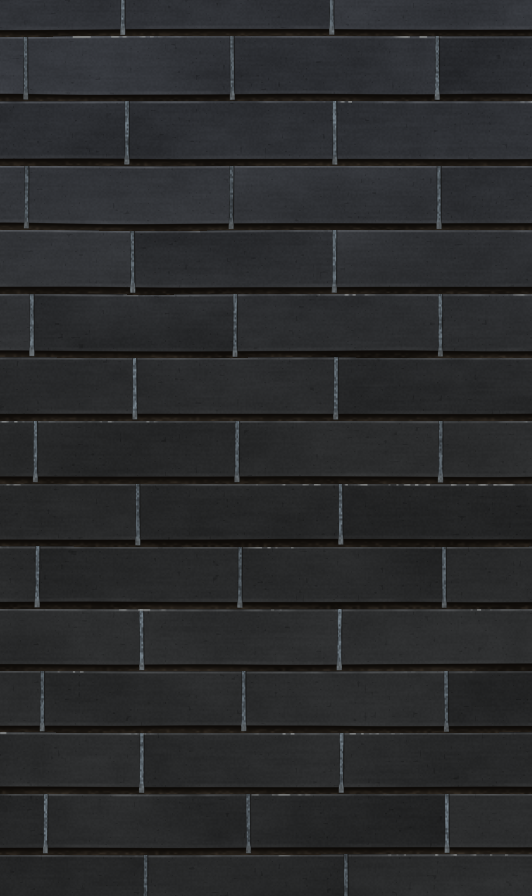
Write a Shadertoy shader that draws this texture.

```glsl
// Dark brick wall in running bond: brown shadowed bed joints, pale blue head joints.
// Courses shrink slightly towards the bottom; hashes and value noise add
// tone changes, fine grain, worn mortar and white flecks.

#define FIRST_TOP 0.0404       // depth of the first full course
#define COURSE 0.0728          // course height there, in canvas heights
#define COURSE_SHRINK 0.000195 // half the height lost per course
#define BRICK 0.2305           // brick length
#define BRICK_SHRINK 0.00065   // length lost per course
#define FIRST_JOINT 0.0273     // first head joint
#define JOINT_DRIFT 0.0021     // its shift per course
#define BED 0.0078             // bed joint thickness
#define HEAD 0.0056            // head joint thickness
#define JITTER 0.005           // random shift of head joints

float hash(vec2 p) {
    vec3 q = fract(p.xyx * 0.1031);
    q += dot(q, q.yzx + 33.33);
    return fract((q.x + q.y) * q.z);
}

float noise(vec2 p) {
    vec2 i = floor(p), f = fract(p);
    f = f * f * (3.0 - 2.0 * f);
    return mix(mix(hash(i), hash(i + vec2(1, 0)), f.x),
               mix(hash(i + vec2(0, 1)), hash(i + vec2(1, 1)), f.x), f.y);
}

// 1 where d is negative, with a softened edge
float inside(float d, float soft) {
    return 1.0 - smoothstep(-soft, soft, d);
}

vec3 brickColor(vec2 p, vec2 id, float top, float bottom) {
    vec3 upper = vec3(0.182, 0.191, 0.209);
    vec3 lower = vec3(0.157, 0.161, 0.164);
    vec3 col = mix(upper, lower, smoothstep(0.08, 0.55, p.y));
    float tone = 1.0 + 0.20 * (hash(id + 40.0) - 0.5);
    tone += 0.26 * (noise(p * vec2(8.0, 12.0) + id * 7.0) - 0.5); // clouds
    tone += 0.10 * (noise(p * vec2(45.0, 60.0)) - 0.5);           // stains
    tone += 0.07 * (noise(p * vec2(22.0, 400.0)) - 0.5);          // drag lines
    tone += 0.11 * (noise(p * 520.0) - 0.5);                      // grain
    tone -= 0.16 * smoothstep(0.88, 0.98, noise(p * 260.0 + 9.0)); // faint pits
    col *= tone;
    // Lit upper arris, and a fainter one below
    float lit = smoothstep(0.0034, 0.0012, top);
    col += vec3(0.112, 0.115, 0.118) * lit * (0.4 + 0.9 * noise(p * vec2(60.0, 9.0)));
    col += 0.035 * smoothstep(0.005, 0.002, bottom) * noise(p * vec2(35.0, 9.0));
    return col;
}

vec3 bedColor(vec2 p, float depth) {
    vec3 shadow = vec3(0.050, 0.040, 0.030);
    vec3 mortar = vec3(0.200, 0.172, 0.140);
    float crumbs = noise(p * vec2(240.0, 420.0));
    float patches = noise(p * vec2(16.0, 40.0) + 5.0);
    float light = smoothstep(0.1, 1.0, depth) * (0.1 + 0.5 * crumbs * crumbs + 0.55 * patches);
    return mix(shadow, mortar, light);
}

void mainImage(out vec4 fragColor, in vec2 fragCoord) {
    float aa = 1.0 / iResolution.y;
    float soft = max(aa * 0.75, 0.0008);
    vec2 p = vec2(fragCoord.x, iResolution.y - fragCoord.y) * aa;

    // Course index from depth, inverting COURSE*k - COURSE_SHRINK*k*k
    float wobble = 0.0016 * (noise(p * vec2(6.0, 4.0)) - 0.5);
    float drop = p.y - FIRST_TOP + wobble;
    float k = (COURSE - sqrt(COURSE * COURSE - 4.0 * COURSE_SHRINK * drop)) / (2.0 * COURSE_SHRINK);
    float row = floor(k);
    float height = COURSE - 2.0 * COURSE_SHRINK * k;
    float top = (k - row) * height;
    float bottom = height - BED - top;
    bottom += 0.0016 * (noise(vec2(p.x * 9.0, row * 3.7)) - 0.5);

    // Nearest head joint in this course
    float len = BRICK - BRICK_SHRINK * row;
    float start = FIRST_JOINT + JOINT_DRIFT * row - 0.002 * mod(row, 2.0);
    float u = (p.x - start) / len + 0.5 * mod(row, 2.0);
    vec2 joint = vec2(floor(u + 0.5), row);
    float rnd = hash(joint + 17.0);
    float side = (u - joint.x) * len + JITTER * (rnd - 0.5);
    side += 0.02 * (rnd - 0.5) * (top - 0.03);
    vec2 brick = joint + vec2(step(0.0, side), 0.0);

    // Brick face over the bed joint
    vec3 col = bedColor(p, -bottom / BED);
    float face = inside(-bottom, soft) * smoothstep(-soft, soft, top);
    col = mix(col, brickColor(p, brick, top, bottom), face);

    // Head joint: thin dark groove, then straight grainy mortar with a paler foot
    float foot = smoothstep(0.007, -0.003, bottom);
    float reach = inside(-bottom - BED * 0.8, soft);
    col = mix(col, vec3(0.075, 0.073, 0.07), 0.75 * reach * inside(abs(side) - 0.5 * HEAD, soft));
    float grain = noise(p * vec2(520.0, 430.0) + rnd * 50.0);
    float wear = noise(vec2(p.y * 75.0, rnd * 90.0));
    vec3 mortar = mix(vec3(0.27, 0.30, 0.325), vec3(0.45, 0.50, 0.535), grain);
    mortar *= 0.72 + 0.25 * hash(joint + 3.0) + 0.18 * wear;
    mortar = mix(mortar, vec3(0.43, 0.44, 0.44), 0.5 * foot);
    float halfWidth = HEAD * (0.31 + 0.08 * wear + 0.14 * foot);
    col = mix(col, mortar, reach * inside(abs(side + 0.0003) - halfWidth, soft) * (0.8 + 0.2 * grain));

    // White mortar flecks clustered along some upper arrises
    float edge = inside(abs(top - 0.0008) - 0.0012, soft);
    float cluster = smoothstep(0.64, 0.82, noise(vec2(p.x * 13.0, row * 5.3)));
    float fleck = smoothstep(0.5, 0.8, noise(vec2(p.x * 230.0, row * 9.1)));
    col = mix(col, vec3(0.55, 0.56, 0.56), 0.8 * edge * cluster * fleck);

    fragColor = vec4(clamp(col, 0.0, 1.0), 1.0);
}
```
